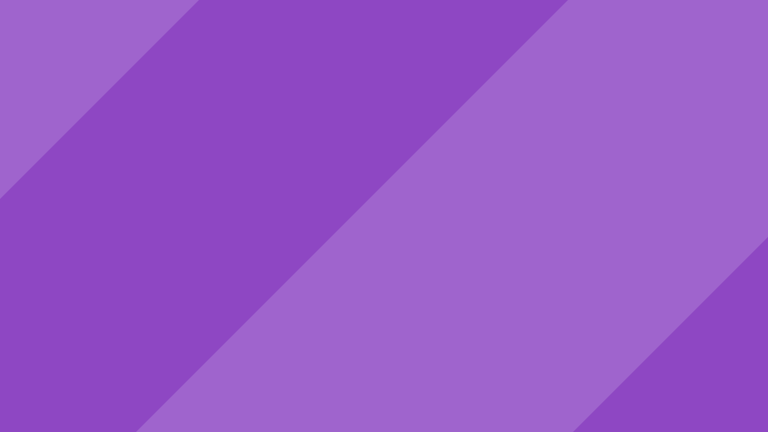
This background is drawn by a Shadertoy shader. Its source:

```glsl
// Broad diagonal stripes in two flat shades of purple.

#define LIGHT_PURPLE vec3(0.622, 0.392, 0.803)
#define DARK_PURPLE  vec3(0.557, 0.280, 0.763)
#define STRIPE_PERIOD 1.8657  // repeat along the horizontal, in canvas heights
#define DARK_WIDTH    0.8542  // horizontal width of a dark stripe
#define DARK_CENTER   0.8877  // middle of the first dark stripe on the top edge

// Signed distance to the nearest dark stripe, negative inside it.
float stripeDistance(vec2 p) {
    float across = p.x + 1.0 - p.y;
    float halfPeriod = 0.5 * STRIPE_PERIOD;
    float offset = mod(across - DARK_CENTER + halfPeriod, STRIPE_PERIOD) - halfPeriod;
    return (abs(offset) - 0.5 * DARK_WIDTH) * inversesqrt(2.0);
}

void mainImage(out vec4 fragColor, in vec2 fragCoord) {
    // Canvas units: height is one, origin at the lower left.
    vec2 p = fragCoord / iResolution.y;
    float pixel = 1.0 / iResolution.y;

    // Blend the two shades over about one pixel at each edge.
    float light = smoothstep(-0.7 * pixel, 0.7 * pixel, stripeDistance(p));
    fragColor = vec4(mix(DARK_PURPLE, LIGHT_PURPLE, light), 1.0);
}
```
